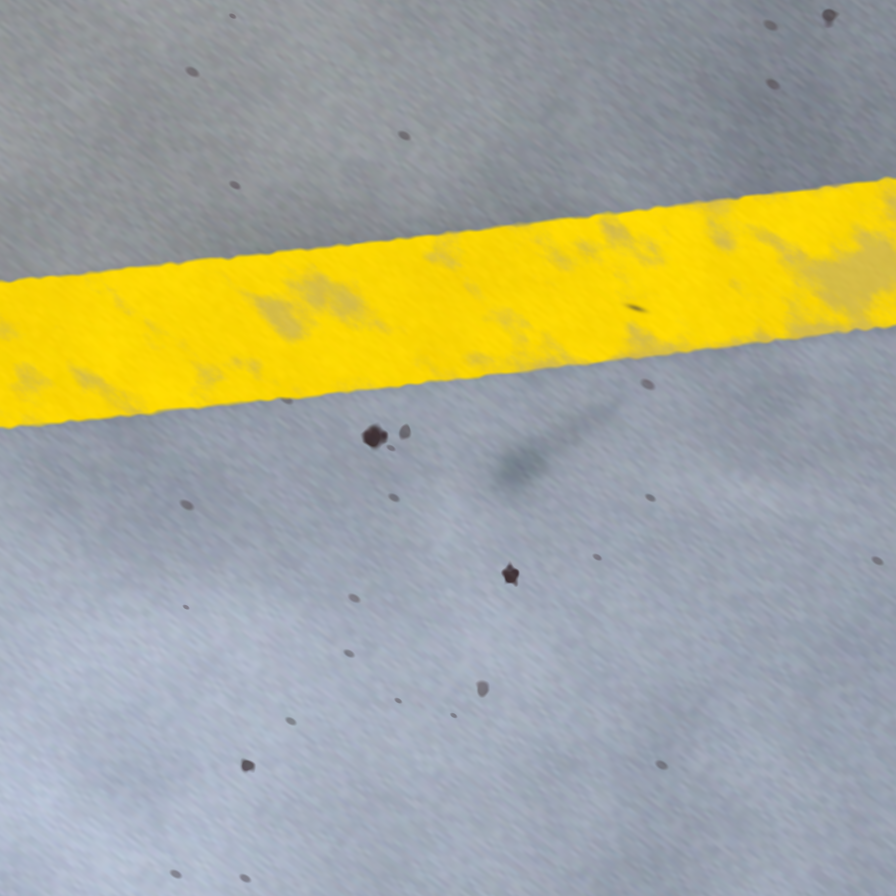
Write a WebGL 2 fragment shader that draws this texture.

```glsl
#version 300 es
precision highp float;

uniform vec2 u_resolution;
out vec4 fragColor;

float hash(vec2 p) {
    vec3 q = fract(p.xyx * 0.1031);
    q += dot(q, q.yzx + 33.33);
    return fract((q.x + q.y) * q.z);
}

float noise(vec2 p) {
    vec2 i = floor(p), f = fract(p);
    f = f * f * (3.0 - 2.0 * f);
    return mix(mix(hash(i), hash(i + vec2(1, 0)), f.x),
               mix(hash(i + vec2(0, 1)), hash(i + vec2(1, 1)), f.x), f.y);
}

float fbm(vec2 p) {
    float sum = 0.0, amp = 0.5;
    for (int i = 0; i < 5; i++) {
        sum += amp * noise(p);
        p = mat2(1.6, 1.2, -1.2, 1.6) * p + 17.3;
        amp *= 0.5;
    }
    return sum;
}

vec2 rotate(vec2 p, float angle) {
    float c = cos(angle), s = sin(angle);
    return vec2(c * p.x + s * p.y, c * p.y - s * p.x);
}

// Soft elliptical falloff: 1 at the centre, fading past the radii
float blob(vec2 p, vec2 centre, vec2 radii, float angle) {
    vec2 q = rotate(p - centre, angle) / radii;
    return exp(-dot(q, q));
}

// Small pit with a ragged rim
float pit(vec2 p, vec2 centre, float radius) {
    float d = length((p - centre) * vec2(1.1, 0.9)) + (noise(p * 130.0) - 0.5) * radius * 0.8;
    return 1.0 - smoothstep(radius * 0.55, radius * 1.2, d);
}

// Sparse specks, at most one in each grid cell
float specks(vec2 p, float cells, float density) {
    vec2 id = floor(p * cells);
    vec2 offset = 0.25 + 0.5 * vec2(hash(id + 3.7), hash(id + 9.1));
    vec2 q = rotate(fract(p * cells) - offset, -0.5) * vec2(0.8, 1.4);
    float radius = 0.07 + 0.1 * hash(id + 21.0);
    return step(hash(id + 40.0), density) * (1.0 - smoothstep(radius * 0.4, radius, length(q)));
}

vec3 concrete(vec2 p, float belowStripe) {
    vec3 upper = mix(vec3(0.565, 0.58, 0.595), vec3(0.51, 0.535, 0.575), smoothstep(0.2, 0.9, p.x));
    vec3 lower = mix(vec3(0.575, 0.605, 0.655), vec3(0.62, 0.655, 0.715), smoothstep(0.56, 0.25, p.y));
    vec3 color = mix(upper, lower, belowStripe);
    color += vec3(0.075, 0.08, 0.095) * blob(p, vec2(0.04, 0.05), vec2(0.32, 0.24), 0.5);
    color -= 0.03 * blob(p, vec2(1.0, 0.1), vec2(0.3, 0.4), 0.0);
    color += 0.025 * blob(p, vec2(0.42, 0.93), vec2(0.18, 0.1), -0.6);
    color += 0.13 * (fbm(p * 7.0) - 0.48);

    // Pale scuffs and the dark smudge with its tail
    color += 0.05 * blob(p, vec2(0.525, 0.42), vec2(0.045, 0.07), 0.2);
    color += 0.04 * blob(p, vec2(0.9, 0.605), vec2(0.08, 0.025), 0.1);
    color += 0.04 * blob(p, vec2(0.84, 0.45), vec2(0.1, 0.03), -0.2);
    color -= vec3(0.13, 0.12, 0.125) * blob(p, vec2(0.578, 0.478), vec2(0.046, 0.026), 0.65);
    color -= 0.05 * blob(p, vec2(0.65, 0.525), vec2(0.06, 0.018), 0.6);
    return color;
}

// Amount of paint rubbed away, from 0 to 1
float paintWear(vec2 p, float low, float high) {
    float zone = 0.8 * blob(p, vec2(0.345, 0.662), vec2(0.065, 0.035), 0.1);
    zone += 0.7 * blob(p, vec2(0.52, 0.69), vec2(0.065, 0.015), -0.95);
    zone += 0.5 * blob(p, vec2(0.69, 0.675), vec2(0.1, 0.05), -0.5);
    zone += 0.75 * blob(p, vec2(0.96, 0.69), vec2(0.08, 0.06), 0.4);
    zone += 0.6 * blob(p, vec2(0.235, 0.575), vec2(0.06, 0.018), 0.5);
    zone += smoothstep(0.3, 0.8, p.x) * (0.7 * exp(-(p.y - low) / 0.012) + 0.4 * exp(-(high - p.y) / 0.009));
    float flakes = fbm(rotate(p, -0.6) * vec2(20.0, 34.0));
    return smoothstep(0.48, 0.85, flakes + 0.42 * zone - 0.06);
}

void main() {
    vec2 p = gl_FragCoord.xy / u_resolution;

    // Slightly bowed edges of the painted stripe
    float ragged = (noise(p * 90.0) - 0.5) * 0.004;
    float low = 0.522 + p.x * (0.099 + 0.016 * p.x) + ragged;
    float high = 0.685 + p.x * (0.104 + 0.013 * p.x) + ragged;
    float stripe = smoothstep(-0.003, 0.003, p.y - low) * smoothstep(-0.003, 0.003, high - p.y);
    vec3 color = concrete(p, 1.0 - smoothstep(low, high, p.y));
    color -= 0.05 * exp(-abs(p.y - low) / 0.008) + 0.025 * exp(-abs(p.y - high) / 0.008);

    // Pits and specks in the floor
    float pits = max(pit(p, vec2(0.419, 0.512), 0.013), pit(p, vec2(0.569, 0.358), 0.010));
    pits = max(pits, 0.75 * pit(p, vec2(0.274, 0.145), 0.009));
    pits = max(pits, 0.6 * pit(p, vec2(0.926, 0.982), 0.009));
    pits = max(pits, 0.5 * max(pit(p, vec2(0.453, 0.517), 0.007), pit(p, vec2(0.538, 0.230), 0.008)));
    pits = max(pits, 0.4 * specks(p, 17.0, 0.1));
    color = mix(color, vec3(0.25, 0.20, 0.22), pits);

    // Yellow paint, worn back to dusty ochre
    vec3 paint = vec3(0.985, 0.845, 0.01) + vec3(0.05, 0.06, 0.0) * (fbm(p * 16.0) - 0.5);
    paint = mix(paint, vec3(0.80, 0.71, 0.34), 0.8 * paintWear(p, low, high));
    paint = mix(paint, vec3(0.48, 0.42, 0.20), 0.8 * blob(p, vec2(0.71, 0.656), vec2(0.011, 0.003), -0.3));
    color = mix(color, paint, stripe);

    // Slanted grain with a faint colour cast
    vec2 g = rotate(p, -0.65) * vec2(75.0, 190.0);
    vec3 grain = vec3(noise(g), noise(g + 31.0), noise(g + 67.0)) - 0.5;
    color += mix(0.045, 0.02, stripe) * (0.5 * grain + noise(g * 1.3 + 90.0) - 0.5);
    fragColor = vec4(clamp(color, 0.0, 1.0), 1.0);
}
```
